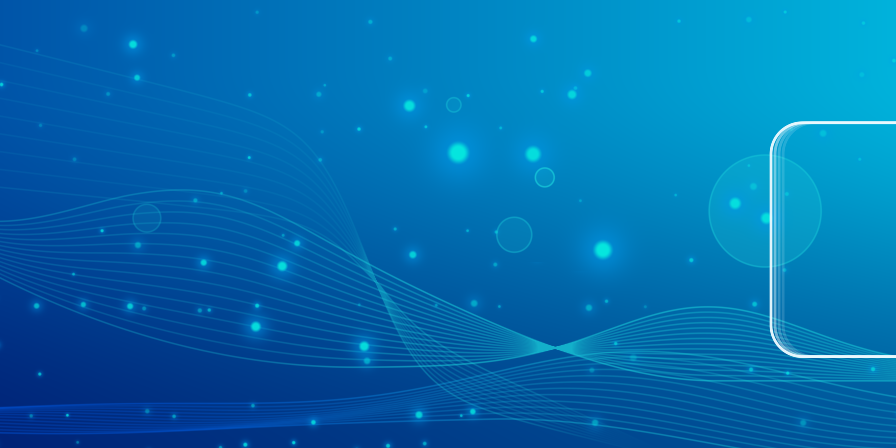
Give the GLSL for this background, as a Shadertoy shader.

```glsl
// Blue gradient with twisted wave lines, glowing sparks, thin bubbles and a rounded frame.

const vec3 BOTTOM_LEFT  = vec3(0.00, 0.13, 0.46);
const vec3 BOTTOM_RIGHT = vec3(0.00, 0.33, 0.60);
const vec3 TOP_LEFT     = vec3(0.00, 0.33, 0.66);
const vec3 TOP_RIGHT    = vec3(0.00, 0.70, 0.86);
const vec3 TEAL  = vec3(0.10, 0.82, 0.86);
const vec3 BLUE  = vec3(0.00, 0.38, 0.95);
const vec3 CORE  = vec3(0.02, 0.90, 0.87);
const vec3 HALO  = vec3(0.00, 0.60, 0.92);
const vec3 FRAME = vec3(0.93, 0.98, 1.00);

const float LINE_WIDTH = 0.0012;
const int RIBBON = 0, ARCS = 1, FLOOR = 2;
const vec2 FRAME_CENTER = vec2(2.300, 0.465);
const vec2 FRAME_HALF   = vec2(0.579, 0.261);
const float FRAME_RADIUS = 0.07;

float hash(vec2 p) {
    return fract(sin(dot(p, vec2(127.1, 311.7))) * 43758.5453);
}

float bump(float x, float center, float width) {
    float d = (x - center) / width;
    return exp(-d * d);
}

// Height of line t (0 to 1) of a wave family at x
float wave(int family, float x, float t) {
    if (family == RIBBON) {
        float crest = 0.54 - 0.39 * smoothstep(0.3, 1.6, x)
                    + 0.05 * bump(x, 0.5, 0.25) - 0.035 * (1.0 - smoothstep(0.0, 0.3, x));
        float fall = max(1.0 - x / 0.8, 0.0);
        float trough = 0.18 + 0.2 * fall * fall + 0.135 * bump(x, 1.58, 0.32);
        return mix(crest, trough, t);
    }
    if (family == ARCS) {
        float y = 0.9 - 0.25 * x - 0.55 / (1.0 + exp((0.82 - x) / 0.06));
        return 0.37 + (y - 0.37) * (1.0 - 0.6 * t) - 0.35 * t * max(x - 0.85, 0.0);
    }
    return 0.09 - 0.05 * t + 0.12 * (1.0 - 0.7 * t) * bump(x, 1.4, 0.5)
         + 0.008 * sin(5.0 * x + 4.0 * t) - 0.1 * t * smoothstep(1.1, 2.0, x);
}

// Summed coverage of one family, with width kept even on steep parts
float waveLines(vec2 p, int family, int count, float px) {
    float sum = 0.0;
    for (int i = 0; i < count; i++) {
        float t = float(i) / float(count - 1);
        float y = wave(family, p.x, t);
        float slope = (wave(family, p.x + 0.004, t) - y) / 0.004;
        float d = abs(p.y - y) / sqrt(1.0 + slope * slope);
        float edge = i == 0 || i == count - 1 ? 1.0 : 0.65;
        sum += edge * (1.0 - smoothstep(0.0, LINE_WIDTH + px, d));
    }
    return min(sum, 1.3);
}

void glow(inout vec3 col, vec2 p, vec2 center, float r, float strength, float px) {
    float d = length(p - center);
    col = mix(col, HALO, 0.6 * strength * exp(-d * d / (6.5 * r * r)));
    col = mix(col, CORE, strength * (1.0 - smoothstep(0.5 * r, 1.1 * r + px, d)));
}

void bubble(inout vec3 col, vec2 p, vec2 center, float r, float fill, float rim, float px) {
    float d = length(p - center) - r;
    col = mix(col, TEAL, fill * (1.0 - smoothstep(-px, px, d)));
    col = mix(col, TEAL, rim * (1.0 - smoothstep(0.0, LINE_WIDTH + px, abs(d))));
}

// One spark at most per grid cell, kept inside its cell
void sparks(inout vec3 col, vec2 p, float cell, float size, float density, float px) {
    vec2 id = floor(p / cell);
    vec2 center = (id + 0.3 + 0.4 * vec2(hash(id + cell), hash(id + 7.3))) * cell;
    float on = step(hash(id + 19.7 * cell), density);
    float r = size * mix(0.5, 1.0, hash(id + 3.1));
    glow(col, p, center, r, on * mix(0.25, 0.85, hash(id + 5.9)), px);
}

float roundedBox(vec2 p, vec2 halfSize, float r) {
    vec2 q = abs(p) - halfSize + r;
    return length(max(q, 0.0)) + min(max(q.x, q.y), 0.0) - r;
}

void mainImage(out vec4 fragColor, in vec2 fragCoord) {
    vec2 p = fragCoord / iResolution.y;
    float px = 1.0 / iResolution.y;

    // Background gradient
    float across = clamp(p.x / 2.0, 0.0, 1.0);
    float rise = smoothstep(-0.08, 0.85, p.y);
    vec3 col = mix(mix(BOTTOM_LEFT, BOTTOM_RIGHT, across), mix(TOP_LEFT, TOP_RIGHT, across), rise);

    // Wave lines
    float ribbonFade = mix(0.38, 0.75, smoothstep(0.5, 1.0, p.x));
    col = mix(col, TEAL, ribbonFade * waveLines(p, RIBBON, 15, px) * 0.75);
    float arcFade = mix(0.12, 0.32, smoothstep(0.5, 0.35, p.y)) * smoothstep(1.5, 1.0, p.x);
    col = mix(col, TEAL, arcFade * waveLines(p, ARCS, 9, px));
    vec3 floorColor = mix(BLUE, TEAL, smoothstep(0.3, 1.5, p.x));
    col = mix(col, floorColor, 0.4 * waveLines(p, FLOOR, 12, px));

    // Scattered sparks, denser near the waves
    float low = 1.0 - smoothstep(0.35, 0.5, p.y);
    sparks(col, p, 0.125, 0.008, mix(0.2, 0.35, low), px);
    sparks(col, p + 0.04, 0.08, 0.004, 0.22, px);

    // Large glows
    glow(col, p, vec2(1.023, 0.659), 0.024, 1.0, px);
    glow(col, p, vec2(1.190, 0.656), 0.018, 0.9, px);
    glow(col, p, vec2(1.346, 0.442), 0.021, 1.0, px);
    glow(col, p, vec2(0.914, 0.764), 0.013, 0.9, px);
    glow(col, p, vec2(1.277, 0.789), 0.010, 0.8, px);
    glow(col, p, vec2(0.630, 0.406), 0.011, 0.9, px);
    glow(col, p, vec2(0.571, 0.271), 0.011, 0.9, px);
    glow(col, p, vec2(0.813, 0.227), 0.011, 0.9, px);
    glow(col, p, vec2(0.297, 0.901), 0.009, 0.9, px);

    // Bubbles, with two lights in the largest
    bubble(col, p, vec2(1.708, 0.529), 0.125, 0.22, 0.45, px);
    bubble(col, p, vec2(1.148, 0.476), 0.039, 0.12, 0.40, px);
    bubble(col, p, vec2(0.328, 0.513), 0.031, 0.10, 0.25, px);
    bubble(col, p, vec2(1.216, 0.604), 0.021, 0.15, 0.70, px);
    bubble(col, p, vec2(1.013, 0.766), 0.016, 0.10, 0.40, px);
    glow(col, p, vec2(1.641, 0.546), 0.013, 0.9, px);
    glow(col, p, vec2(1.711, 0.513), 0.013, 0.9, px);

    // Frame with fainter copies stepping inward on its side
    for (int i = 0; i < 4; i++) {
        float shift = 0.009 * float(i);
        float d = abs(roundedBox(p - FRAME_CENTER, FRAME_HALF - vec2(shift, 0.0), FRAME_RADIUS));
        float opacity = i == 0 ? 0.95 : 0.45 / float(i);
        col = mix(col, FRAME, opacity * (1.0 - smoothstep(0.002, 0.002 + px, d)));
    }

    fragColor = vec4(col, 1.0);
}
```
